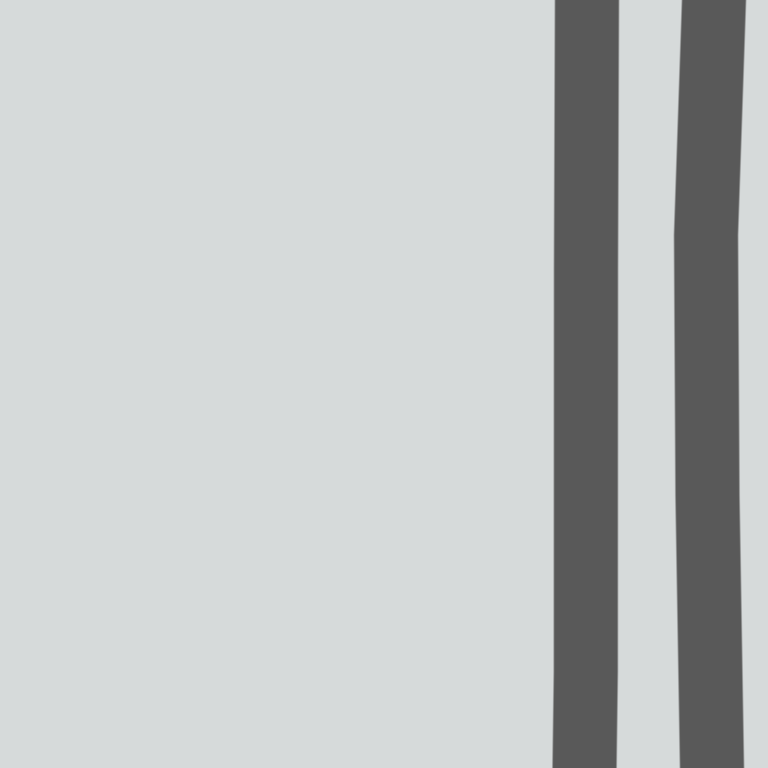
This background is drawn by a three.js fragment shader. Its source:

```glsl
#define PAPER_COLOR vec3(0.840, 0.854, 0.856)
#define STRIPE_COLOR vec3(0.350, 0.350, 0.348)
#define HALF_WIDTH 0.0417
#define EDGE_SOFTNESS 0.0016
// Centre lines: x positions at four heights, bottom to top
#define LEFT_X vec4(0.7611, 0.7628, 0.7630, 0.7643)
#define LEFT_Y vec4(0.0, 0.125, 0.65, 1.0)
#define RIGHT_X vec4(0.9271, 0.9212, 0.9193, 0.9297)
#define RIGHT_Y vec4(0.0, 0.355, 0.694, 1.0)

varying vec2 vUv;

// Piecewise linear centre line through four knots
float centerLine(float y, vec4 knotX, vec4 knotY) {
  vec3 t = clamp((y - knotY.xyz) / (knotY.yzw - knotY.xyz), 0.0, 1.0);
  return knotX.x + dot(t, knotX.yzw - knotX.xyz);
}

// Coverage of a vertical band with smooth edges
float stripe(vec2 p, vec4 knotX, vec4 knotY) {
  float dist = abs(p.x - centerLine(p.y, knotX, knotY)) - HALF_WIDTH;
  return 1.0 - smoothstep(-EDGE_SOFTNESS, EDGE_SOFTNESS, dist);
}

void main() {
  float ink = max(stripe(vUv, LEFT_X, LEFT_Y), stripe(vUv, RIGHT_X, RIGHT_Y));
  gl_FragColor = vec4(mix(PAPER_COLOR, STRIPE_COLOR, ink), 1.0);
}
```
